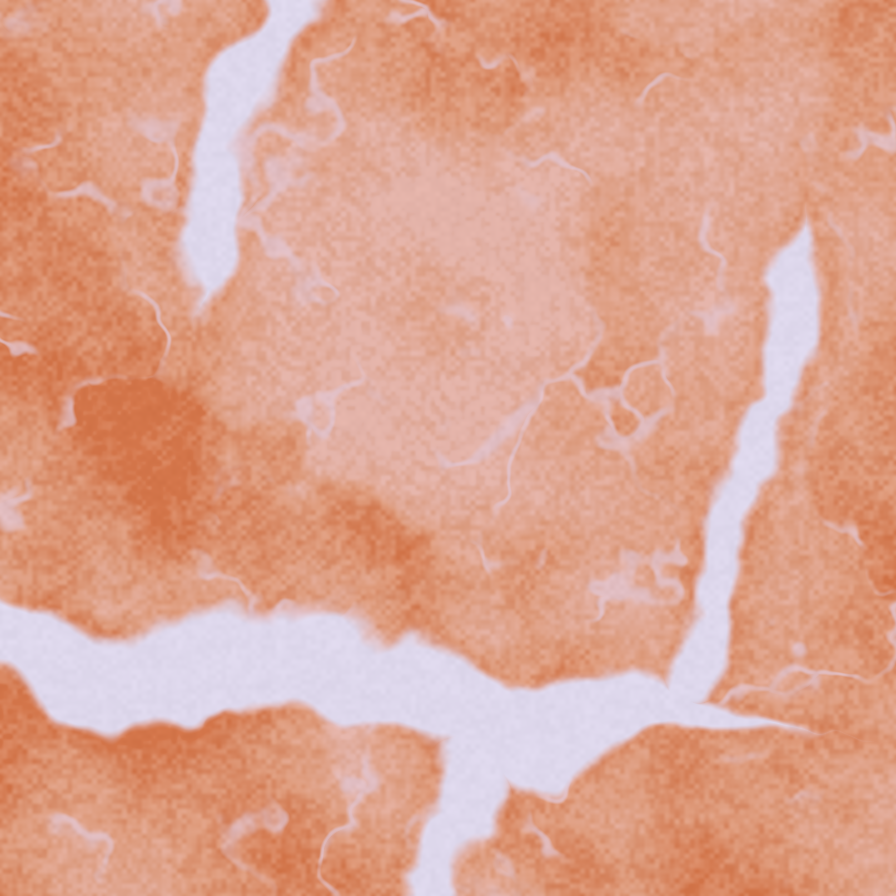
A WebGL 1 fragment shader for this texture:

```glsl
precision highp float;
uniform vec2 u_resolution;

#define ROW_HEIGHT 0.95
#define COLUMN_WIDTH 0.65
#define WIDE_CRACK 0.054
#define NARROW_CRACK 0.028
#define CLOSED -0.02
#define EDGE_BLUR 0.007
#define EDGE_WOBBLE 0.12
#define FIBRE_SCALE 5.0
#define GRAIN_SCALE 180.0
#define GRAIN 0.45

const vec3 RUST = vec3(0.83, 0.46, 0.29);
const vec3 SALMON = vec3(0.87, 0.61, 0.49);
const vec3 BLUSH = vec3(0.89, 0.70, 0.66);
const vec3 SEAM = vec3(0.88, 0.76, 0.80);
const vec3 LAVENDER = vec3(0.87, 0.845, 0.925);

float hash(vec2 p) {
  return fract(sin(dot(p, vec2(127.1, 311.7))) * 43758.545);
}

float noise(vec2 p) {
  vec2 i = floor(p), f = fract(p);
  f = f * f * (3.0 - 2.0 * f);
  return mix(mix(hash(i), hash(i + vec2(1, 0)), f.x),
             mix(hash(i + vec2(0, 1)), hash(i + vec2(1, 1)), f.x), f.y);
}

float fbm(vec2 p) {
  float sum = 0.0, gain = 0.53;
  for (int i = 0; i < 4; i++) {
    sum += gain * noise(p);
    p = mat2(1.6, 1.2, -1.2, 1.6) * p + 3.7;
    gain *= 0.5;
  }
  return sum;
}

// Cellular fibres: x = blended tone of nearby cells, y = gap to the cell border
vec2 fibres(vec2 p) {
  vec2 cell = floor(p);
  float nearest = 9.0, second = 9.0, tone = 0.0, total = 0.0;
  for (int y = -1; y <= 1; y++) {
    for (int x = -1; x <= 1; x++) {
      vec2 id = cell + vec2(x, y);
      vec2 site = id + 0.1 + 0.8 * vec2(hash(id), hash(id + 41.3));
      float d = length(p - site);
      float weight = exp(-14.0 * d);
      tone += weight * hash(id + 17.9);
      total += weight;
      second = min(second, max(nearest, d));
      nearest = min(nearest, d);
    }
  }
  return vec2(tone / total, second - nearest);
}

// Signed distance to the cracks: staggered, sheared joints that taper shut
float cracks(vec2 p) {
  float path = 0.29 - 0.13 * p.x + 0.03 * sin(14.0 * p.x - 3.05);
  float v = (p.y - path) / ROW_HEIGHT;
  float row = floor(v);
  float across = abs(fract(v + 0.5) - 0.5) * ROW_HEIGHT;
  float opening = smoothstep(-0.4, 0.6, sin(3.0 * p.x + 0.5));
  float wide = across - mix(CLOSED, WIDE_CRACK, opening);

  float u = (p.x - 0.2 - 0.2 * (p.y - 0.5)) / COLUMN_WIDTH - 0.65 * mod(row, 2.0);
  float column = floor(u + 0.5);
  float along = abs(u - column) * COLUMN_WIDTH;
  float wave = sin(6.0 * p.y + 2.38 + 2.7 * column + row);
  float narrow = along - mix(CLOSED, NARROW_CRACK, smoothstep(-0.3, 0.4, wave));
  return min(wide, narrow);
}

void main() {
  vec2 p = gl_FragCoord.xy / u_resolution.y;
  vec2 wobble = vec2(fbm(p * 8.0 + 5.0), fbm(p * 8.0 + 31.0)) - 0.5;
  float crack = cracks(p + EDGE_WOBBLE * wobble);
  vec2 fibre = fibres((p + 0.35 * wobble) * FIBRE_SCALE + 2.0);
  float grain = 0.65 * noise(p * GRAIN_SCALE)
              + 0.35 * noise(p * GRAIN_SCALE * 0.55 + 9.0) - 0.5;

  // Mottled tissue, a little darker along its torn rim
  float tone = 0.54 + 0.6 * (fibre.x - 0.5) + 1.3 * (fbm(p * 6.0 + 13.0) - 0.5);
  tone -= 0.18 * (1.0 - smoothstep(0.012, 0.045, crack));
  tone = clamp(tone + GRAIN * grain, 0.0, 1.0);
  vec3 color = mix(RUST, SALMON, min(tone * 2.0, 1.0));
  color = mix(color, BLUSH, max(tone * 2.0 - 1.0, 0.0));

  // Broken pale threads between the fibres
  float thread = 1.0 - smoothstep(0.01, 0.13, fibre.y);
  thread *= smoothstep(0.47, 0.66, fbm(p * 11.0 + 57.0));
  color = mix(color, SEAM, 0.8 * thread);

  // Soft pink fringe, then the open crack
  color = mix(color, SEAM, 0.6 * (1.0 - smoothstep(0.0, 0.014, crack)));
  float open = 1.0 - smoothstep(-EDGE_BLUR, EDGE_BLUR, crack);
  color = mix(color, LAVENDER, open);
  color += 0.04 * grain;

  gl_FragColor = vec4(color, 1.0);
}
```
